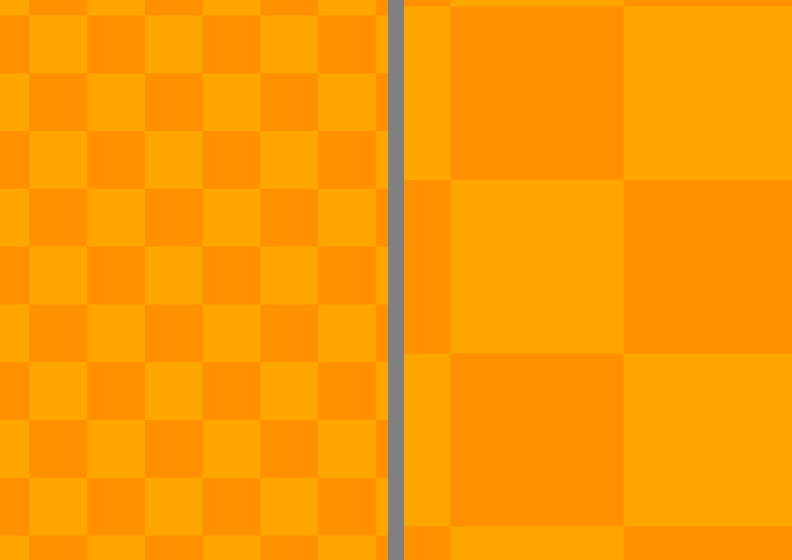
Left, the full canvas; right, a detail of the centre.
A Shadertoy shader for this pattern:

```glsl
// Two-tone orange checkerboard with flat, square cells.
// A signed square wave along each axis is multiplied to give the
// alternating cells, with edges smoothed over about one pixel.

const vec3 LIGHT_ORANGE = vec3(1.0, 0.65, 0.0);
const vec3 DARK_ORANGE = vec3(1.0, 0.57, 0.0);

// Lengths in canvas heights
const float CELL_SIZE = 0.1032;
const vec2 GRID_CORNER = vec2(0.0521, 0.0436);

// Smooth square wave per axis: +1 in even cells, -1 in odd cells
vec2 squareWave(vec2 cellPos, float pixelWidth) {
    vec2 edgeDistance = 0.5 - abs(mod(cellPos + 0.5, 2.0) - 1.0);
    return clamp(2.0 * edgeDistance / pixelWidth, -1.0, 1.0);
}

// Share of the light tone: 1 where both cell indices have equal parity
float checker(vec2 cellPos, float pixelWidth) {
    vec2 wave = squareWave(cellPos, pixelWidth);
    return 0.5 + 0.5 * wave.x * wave.y;
}

void mainImage(out vec4 fragColor, in vec2 fragCoord) {
    vec2 uv = fragCoord / iResolution.y;
    vec2 cellPos = (uv - GRID_CORNER) / CELL_SIZE;
    float pixelWidth = 1.0 / (iResolution.y * CELL_SIZE);

    float lightShare = checker(cellPos, pixelWidth);
    fragColor = vec4(mix(DARK_ORANGE, LIGHT_ORANGE, lightShare), 1.0);
}
```
